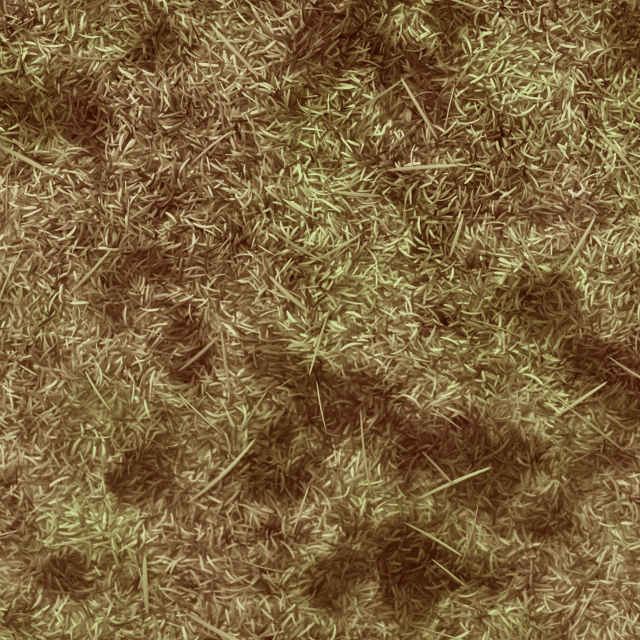
Write a WebGL 1 fragment shader that draws this texture.

```glsl
precision highp float;
uniform vec2 u_resolution;

float hash(vec2 p) {
  return fract(sin(dot(p, vec2(127.1, 311.7))) * 43758.5453);
}

float noise(vec2 p) {
  vec2 i = floor(p);
  vec2 f = fract(p);
  f = f * f * (3.0 - 2.0 * f);
  return mix(mix(hash(i), hash(i + vec2(1.0, 0.0)), f.x),
             mix(hash(i + vec2(0.0, 1.0)), hash(i + 1.0), f.x), f.y);
}

float fbm(vec2 p) {
  float sum = 0.0;
  float amp = 0.53;
  for (int i = 0; i < 4; i++) {
    sum += amp * noise(p);
    p = p * 2.03 + vec2(17.3, 9.1);
    amp *= 0.5;
  }
  return sum;
}

// Lays one grid of curved, tapered strands over the tone.
// shape: half length, half width, edge softness, bend (in cells)
// look: darkest tone, lightest tone, shadow strength, share of cells used
float layStrands(float tone, vec2 uv, float cells, float seed, vec4 shape, vec4 look) {
  vec2 offset = vec2(hash(vec2(seed, 1.7)), hash(vec2(seed, 8.3)));
  vec2 p = uv * cells + offset;
  vec2 home = floor(p);
  for (int y = -1; y <= 1; y++) {
    for (int x = -1; x <= 1; x++) {
      vec2 cell = home + vec2(float(x), float(y));
      vec2 key = cell + seed * 17.31;
      vec2 root = cell + vec2(hash(key), hash(key + 3.7));
      vec2 place = (root - offset) / cells;

      // Neighbours lean together in tufts, with some scatter
      float angle = 1.6 + 5.0 * (noise(place * 15.0) - 0.5)
                  + 2.4 * (hash(key + 7.9) - 0.5);
      vec2 along = vec2(cos(angle), sin(angle));
      vec2 normal = vec2(-along.y, along.x);
      vec2 d = p - root;
      vec2 q = vec2(dot(d, along), dot(d, normal));
      q.y += shape.w * (2.0 * hash(key + 11.3) - 1.0) * q.x * q.x;

      float halfLength = shape.x * mix(0.4, 1.0, hash(key + 13.1));
      float end = q.x / halfLength;
      float taper = max(1.0 - end * end, 0.0);
      float width = shape.y * mix(0.55, 1.2, hash(key + 19.7));
      float halfWidth = width * sqrt(taper);
      float used = step(hash(key + 23.9), look.w) * smoothstep(0.0, 0.35, taper);
      float cover = used * (1.0 - smoothstep(halfWidth - shape.z, halfWidth + shape.z, abs(q.y)));

      // Light comes from the upper left, shade falls on the far side
      float facing = dot(normal, vec2(-0.6, 0.8));
      float shade = used * (1.0 - smoothstep(0.0, 3.0 * width, abs(q.y + facing * width * 1.5)));
      float bladeTone = mix(look.x, look.y, hash(key + 29.3))
                      + 0.14 * facing * clamp(q.y / width, -1.0, 1.0)
                      + 0.14 * clamp(end, -1.0, 1.0);
      tone *= 1.0 - look.z * shade;
      tone = mix(tone, bladeTone, cover);
    }
  }
  return tone;
}

// Earth brown through tan to pale straw
vec3 grassColor(float t) {
  return vec3(0.29, 0.15, 0.06) + t * vec3(0.45, 0.50, 0.33)
       + t * t * vec3(0.0, 0.08, 0.14);
}

void main() {
  vec2 uv = gl_FragCoord.xy / min(u_resolution.x, u_resolution.y);

  // Matted ground below the blades
  float tone = 0.1 + 0.5 * fbm(uv * 45.0);

  // Short dry blades, softer towards the bottom
  float soft = mix(0.09, 0.06, smoothstep(0.1, 0.8, uv.y));
  for (int i = 0; i < 13; i++) {
    float layer = float(i);
    tone = layStrands(tone, uv, 28.0 + 1.3 * layer, layer + 1.0,
                      vec4(0.9, 0.085, soft, 0.42), vec4(0.14, 1.05, 0.23, 1.0));
  }

  // Stronger light in the upper turf, tufts, and dark hollows
  float contrast = mix(1.12, 1.4, smoothstep(0.1, 0.8, uv.y));
  tone = 0.51 + contrast * (tone - 0.45);
  tone += 0.45 * (fbm(uv * 10.0 + 31.0) - 0.5) + 0.5 * (fbm(uv * 24.0 + 13.0) - 0.5);
  float hollow = smoothstep(0.56, 0.72, fbm(uv * 7.0 + 4.2));
  tone = mix(tone, tone * 0.55 - 0.14, hollow);

  // Long loose straws on top
  for (int i = 0; i < 3; i++) {
    tone = layStrands(tone, uv, 5.0 + 1.5 * float(i), float(i) + 41.0,
                      vec4(0.5, 0.016, 0.009, 0.25), vec4(0.7, 1.05, 0.3, 0.42));
  }

  // Faint olive and russet drift
  vec3 color = grassColor(clamp(tone, -0.25, 1.2));
  color *= mix(vec3(1.02, 0.97, 1.03), vec3(0.98, 1.02, 0.92),
               smoothstep(0.25, 0.75, fbm(uv * 6.0 + 57.0)));
  gl_FragColor = vec4(clamp(color, 0.0, 1.0), 1.0);
}
```
